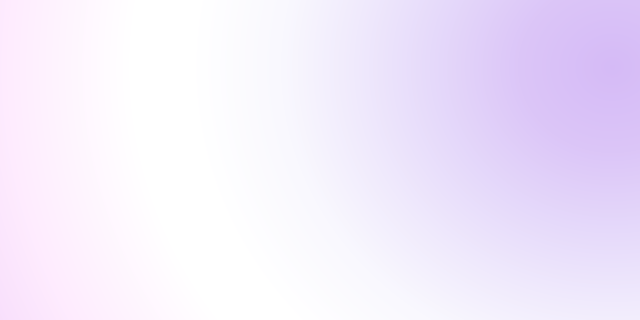
Reproduce this background procedurally as a Shadertoy shader.

```glsl
// Colour (rgb) and radius (a) of each ring, from the lilac core outward
const int RING_COUNT = 9;
const vec4 RINGS[RING_COUNT] = vec4[RING_COUNT](
    vec4(0.835, 0.730, 0.965, 0.00),
    vec4(0.860, 0.773, 0.970, 0.29),
    vec4(0.898, 0.850, 0.980, 0.56),
    vec4(0.938, 0.914, 0.988, 0.80),
    vec4(0.974, 0.970, 0.995, 1.03),
    vec4(1.000, 1.000, 1.000, 1.32),
    vec4(1.000, 1.000, 1.000, 1.50),
    vec4(0.995, 0.922, 0.995, 1.90),
    vec4(0.970, 0.870, 0.985, 2.12)
);

vec3 ringGradient(float radius) {
    vec3 color = RINGS[0].rgb;
    for (int i = 1; i < RING_COUNT; i++) {
        float blend = (radius - RINGS[i - 1].a) / (RINGS[i].a - RINGS[i - 1].a);
        color = mix(color, RINGS[i].rgb, clamp(blend, 0.0, 1.0));
    }
    return color;
}

void mainImage(out vec4 fragColor, in vec2 fragCoord) {
    // Slightly flattened glow near the upper right corner
    vec2 glowCenter = vec2(0.957, 0.79) * iResolution.xy;
    vec2 offset = (fragCoord - glowCenter) / iResolution.y;
    float radius = length(offset * vec2(1.0, 1.1));

    fragColor = vec4(ringGradient(radius), 1.0);
}
```
